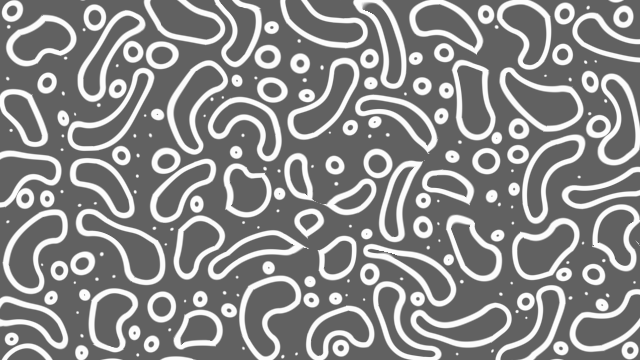
This pattern is drawn by a WebGL 2 fragment shader. Its source:

```glsl
#version 300 es
precision highp float;
// Hand-drawn doodle of outlined bent blobs, rings and specks on grey.
// Tapered arcs on a jittered grid are kept apart by a soft bisector limit;
// rings and specks then settle into whatever room is left between them.

uniform vec2 u_resolution;
out vec4 outColor;

vec2 hash2(vec2 p) {
    vec3 q = fract(p.xyx * vec3(0.1031, 0.1030, 0.0973));
    q += dot(q, q.yzx + 33.33);
    return fract((q.xx + q.yz) * q.zy);
}

float corner(vec2 cell, vec2 offset, vec2 f) {
    return dot(hash2(cell + offset) * 2.0 - 1.0, f - offset);
}

float gradientNoise(vec2 p) {
    vec2 i = floor(p), f = p - i;
    vec2 u = f * f * f * (f * (f * 6.0 - 15.0) + 10.0);
    return mix(mix(corner(i, vec2(0, 0), f), corner(i, vec2(1, 0), f), u.x),
               mix(corner(i, vec2(0, 1), f), corner(i, vec2(1, 1), f), u.x), u.y);
}

// Signed distance to one tapered, waisted arc; id picks its shape.
float arcBlob(vec2 p, vec2 id) {
    vec2 place = hash2(id + 41.0), shape = hash2(id + 97.3), bend = hash2(id + 163.7);
    p -= (id + 0.5 + 0.4 * (place - 0.5)) * 0.2;

    // Alternate upright and lying arcs so that long neighbours seldom cross.
    float angle = mod(id.x + id.y, 2.0) * 1.571 + (shape.x - 0.5) * 1.6;
    angle += step(0.5, bend.y) * 3.1416;
    float co = cos(angle), si = sin(angle);
    p = mat2(co, si, -si, co) * p;

    float halfLength = mix(0.015, 0.135, shape.y);
    float radius = mix(0.06, 0.22, bend.x);
    float aperture = min(halfLength / radius, 1.8);
    p.y += radius * sin(aperture) / aperture;

    float t = clamp(p.x / (radius * sin(aperture)), -1.0, 1.0);
    float thickness = mix(0.054, 0.033, shape.y) * mix(0.75, 1.1, place.y);
    thickness *= 0.85 + 0.7 * (place.x - 0.5) * t + 0.25 * t * t;

    p.x = abs(p.x);
    vec2 tip = vec2(sin(aperture), cos(aperture));
    float d = tip.y * p.x > tip.x * p.y ? length(p - tip * radius)
                                        : abs(length(p) - radius);
    return d - thickness;
}

// Nearest blob, trimmed smoothly where it would come close to another.
float blobs(vec2 p) {
    float dist[9];
    float nearest = 1.0;
    int owner = 0;
    vec2 cell = floor(p / 0.2);
    for (int i = 0; i < 9; i++) {
        dist[i] = arcBlob(p, cell + vec2(i % 3 - 1, i / 3 - 1));
        if (dist[i] < nearest) { nearest = dist[i]; owner = i; }
    }
    float sum = exp(nearest / 0.007);
    for (int i = 0; i < 9; i++) {
        if (i != owner) sum += exp((0.5 * (nearest - dist[i]) + 0.017) / 0.007);
    }
    return 0.007 * log(sum);
}

// The roomiest of a few random spots in each cell gets a ring that fits.
float rings(vec2 p) {
    vec2 cell = floor(p / 0.1), centre = vec2(0.0);
    float radius = 0.0;
    for (int i = 0; i < 5; i++) {
        vec2 spot = 0.2 + 0.6 * hash2(cell + 23.0 + 31.7 * float(i));
        vec2 edge = 0.1 * min(spot, 1.0 - spot);
        vec2 c = (cell + spot) * 0.1;
        float fit = min(blobs(c) - 0.022, min(edge.x, edge.y) - 0.011);
        if (fit > radius) { radius = fit; centre = c; }
    }
    return radius > 0.008 ? length(p - centre) - radius : 1.0;
}

// Small filled specks where nothing else is near.
float specks(vec2 p) {
    vec2 cell = floor(p / 0.05), h = hash2(cell + 211.0);
    vec2 centre = (cell + 0.25 + 0.5 * h) * 0.05;
    float room = min(blobs(centre), rings(centre));
    bool present = room > 0.019 && hash2(cell + 307.0).x < 0.65;
    return present ? length(p - centre) - mix(0.003, 0.005, h.x) : 1.0;
}

void main() {
    vec2 p = gl_FragCoord.xy / u_resolution.y;

    // A gentle wobble gives the outlines an uneven hand.
    p += 0.025 * vec2(gradientNoise(p * 6.0 + 5.3), gradientNoise(p * 6.0 + 71.9));

    // Divide by the slope to keep the stroke width even.
    float blob = blobs(p);
    vec2 slope = vec2(blobs(p + vec2(0.001, 0.0)), blobs(p + vec2(0.0, 0.001))) - blob;
    blob /= clamp(length(slope) / 0.001, 0.45, 1.4);

    float stroke = min(abs(blob), abs(rings(p))) - 0.0075;
    float ink = min(stroke, specks(p));
    float soft = max(0.0026, 0.75 / u_resolution.y);
    float cover = 1.0 - smoothstep(-soft, soft, ink);
    outColor = vec4(mix(vec3(0.38), vec3(0.99), cover), 1.0);
}
```
